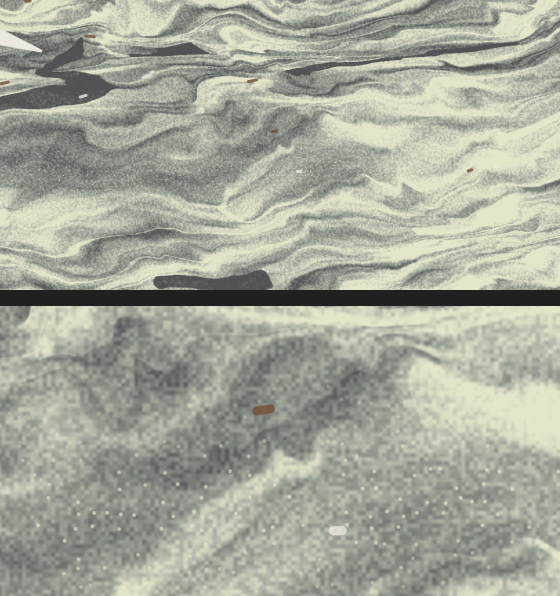
Top: the whole. Bottom: its middle third, enlarged.
Give the GLSL for this texture, as a Shadertoy shader.

```glsl
// Marbled film of pale algae drifting over dark slate water, folded into streaks.

const vec3 TONES[6] = vec3[6](
    vec3(0.32, 0.32, 0.33), vec3(0.46, 0.48, 0.46), vec3(0.56, 0.58, 0.55),
    vec3(0.65, 0.67, 0.62), vec3(0.76, 0.77, 0.70), vec3(0.89, 0.90, 0.79));
// Position of each tone on the cumulative area scale
const float LEVELS[6] = float[6](0.025, 0.155, 0.335, 0.54, 0.75, 0.945);

const vec3 RUST = vec3(0.45, 0.30, 0.22);
const vec3 FOAM = vec3(0.92, 0.91, 0.88);
const float NOISE_DEVIATION = 0.214;
const float FLOW_BEND = 0.10;
const float SWIRL_CALM = 0.11;
const float SWIRL_WILD = 0.27;
const float GRAIN_SCALE = 210.0;
const float SPECK_SCALE = 62.0;
const int DEBRIS_COUNT = 12;

float hash(vec2 p) {
    vec3 q = fract(p.xyx * 0.1031);
    q += dot(q, q.yzx + 33.33);
    return fract((q.x + q.y) * q.z);
}

float noise(vec2 p) {
    vec2 i = floor(p), f = fract(p);
    f = f * f * (3.0 - 2.0 * f);
    return mix(mix(hash(i), hash(i + vec2(1, 0)), f.x),
               mix(hash(i + vec2(0, 1)), hash(i + vec2(1, 1)), f.x), f.y);
}

// Noise scaled to zero mean and unit deviation
float layer(vec2 p, vec2 frequency, float seed) {
    return (noise(p * frequency + seed) - 0.5) / NOISE_DEVIATION;
}

// Folds space with eddies from large to small
vec2 swirl(vec2 p, float strength) {
    float frequency = 1.7;
    for (int i = 0; i < 5; i++) {
        vec2 q = p * frequency * vec2(1.0, 1.9) + float(i) * 17.3;
        vec2 eddy = vec2(noise(q + 41.0), noise(q + 83.0)) - 0.5;
        p += eddy * vec2(1.5, 0.9) * strength;
        frequency *= 1.9;
        strength *= 0.54;
    }
    return p;
}

// Soft-edged capsule between two points
float strip(vec2 p, vec2 a, vec2 b, float radius) {
    vec2 d = b - a;
    float t = clamp(dot(p - a, d) / dot(d, d), 0.0, 1.0);
    return 1.0 - smoothstep(radius * 0.75, radius, length(p - a - d * t));
}

vec3 toneColor(float share) {
    vec3 color = TONES[0];
    for (int i = 1; i < 6; i++) {
        float t = (share - LEVELS[i - 1]) / (LEVELS[i] - LEVELS[i - 1]);
        color = mix(color, TONES[i], clamp(t, 0.0, 1.0));
    }
    return color;
}

vec3 film(vec2 p) {
    // Quiet band across the middle, wilder folds elsewhere
    float calm = exp(-pow((p.y - 0.44 - 0.08 * (p.x - 1.0)) / 0.11, 2.0));
    calm *= 1.0 - smoothstep(1.2, 1.65, p.x);
    float wild = (1.0 - calm) * mix(0.45, 1.0, smoothstep(0.4, 0.75, p.y + 0.3 * p.x));
    vec2 w = swirl(p, mix(SWIRL_CALM, SWIRL_WILD, wild));
    vec2 s = vec2(w.x, w.y - FLOW_BEND * w.x * w.x + 0.2 * w.y * w.y);

    // Streaks from broad sheets to hairlines
    float z = 0.34 * layer(s, vec2(1.2, 4.5), 3.0)
            + 0.42 * layer(s, vec2(1.9, 11.0), 19.0)
            + 0.46 * layer(s, vec2(3.5, 27.0), 37.0)
            + 0.36 * layer(s, vec2(8.0, 62.0), 53.0);
    z += 0.6 * smoothstep(0.60, 0.64, noise(s * vec2(2.2, 15.0) + 71.0));
    z -= 0.6 * smoothstep(0.62, 0.66, noise(s * vec2(2.6, 17.0) + 97.0));
    z = mix(z, -0.42, 0.55 * calm);

    // Thin pale filaments
    float ridge = 1.0 - abs(2.0 * noise(s * vec2(2.0, 13.0) + 113.0) - 1.0);
    float gate = smoothstep(0.35, 0.6, noise(s * vec2(2.5, 6.0) + 131.0));
    z += 1.2 * gate * smoothstep(0.88, 0.97, ridge);

    // Open water, one pale raft and the light and dark sides of the flow
    vec2 r = mix(p, w, 0.65);
    float water = strip(r, vec2(0.0, 0.58), vec2(0.34, 0.65), 0.032);
    water = max(water, strip(r, vec2(0.34, 0.66), vec2(0.15, 0.75), 0.024));
    water = max(water, strip(r, vec2(0.15, 0.75), vec2(0.20, 0.86), 0.020));
    water = max(water, strip(r, vec2(0.46, 0.81), vec2(0.66, 0.84), 0.017));
    water = max(water, strip(r, vec2(1.05, 0.72), vec2(1.75, 0.90), 0.016));
    water = max(water, strip(r, vec2(0.52, 0.03), vec2(0.92, 0.06), 0.026));
    z += 0.30 * smoothstep(0.42, 0.3, p.y) - 0.22 * smoothstep(0.62, 0.75, p.y);
    z += 1.3 * strip(r, vec2(1.42, 0.25), vec2(1.77, 0.33), 0.028);
    z = mix(z, -2.6 + 0.25 * z, 0.85 * water);

    // Powdery grain, then the normal curve flattened to area shares
    z += 0.24 * layer(p, vec2(GRAIN_SCALE), 7.0);
    vec3 color = toneColor(1.0 / (1.0 + exp(-1.7 * z)));

    // Pale specks scattered on the quiet band
    vec2 cell = floor(p * SPECK_SCALE);
    vec2 center = 0.25 + 0.5 * vec2(hash(cell + 11.0), hash(cell + 29.0));
    float speck = 1.0 - smoothstep(0.07, 0.19, length(fract(p * SPECK_SCALE) - center));
    speck *= step(0.72, hash(cell + 47.0)) * (0.1 + 0.9 * calm);
    color = mix(color, TONES[5], 0.75 * speck);

    // Drifting scraps and a pale plank
    for (int i = 0; i < DEBRIS_COUNT; i++) {
        float k = float(i);
        vec2 at = vec2(1.92 * hash(vec2(k, 5.0)), mix(0.3, 1.0, hash(vec2(k, 9.0))));
        vec2 reach = vec2(0.018, 0.010 * hash(vec2(k, 21.0)) - 0.003) * hash(vec2(k, 13.0));
        vec3 scrap = mix(RUST, FOAM, step(0.5, hash(vec2(k, 17.0))));
        color = mix(color, scrap, 0.8 * strip(p, at - reach, at + reach + 0.001, 0.006));
    }
    float taper = mix(0.032, 0.006, clamp(p.x / 0.14, 0.0, 1.0));
    return mix(color, FOAM, strip(p, vec2(-0.05, 0.89), vec2(0.14, 0.825), taper));
}

void mainImage(out vec4 fragColor, in vec2 fragCoord) {
    vec3 color = vec3(0.0);
    for (int i = 0; i < 4; i++) {
        vec2 offset = vec2(i % 2, i / 2) * 0.5 - 0.25;
        color += film((fragCoord + offset) / iResolution.y);
    }
    fragColor = vec4(color / 4.0, 1.0);
}
```
